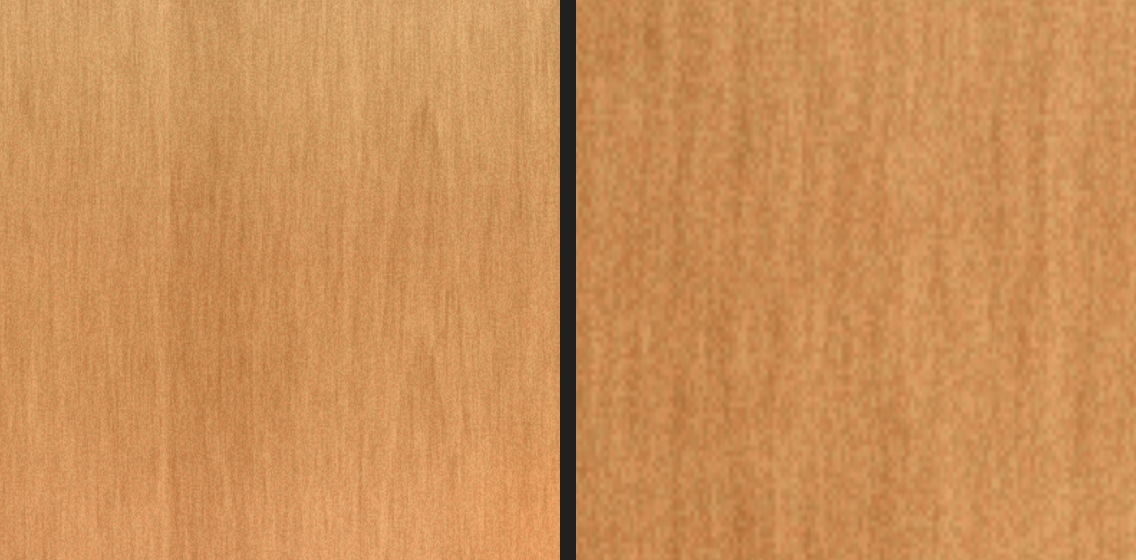
Left, the full canvas; right, a detail of the centre.
Write a WebGL 2 fragment shader that draws this texture.

```glsl
#version 300 es
precision highp float;
// Pale beech veneer: upright fibres over broad boards of tone, with a column
// of nested arches on the right. Stretched value noise makes the fibres,
// a sawtooth over parabolas makes the arches, fine noise adds colour flecks.

#define BASE_COLOR vec3(0.805, 0.566, 0.340)
#define TOP_TINT vec3(0.012, 0.052, 0.062)
#define BOTTOM_TINT vec3(0.046, 0.032, 0.038)
#define FIBRE_DEPTH 0.074
#define STREAK_DEPTH 0.034
#define FLECK_DEPTH 0.092
#define FLECK_HUE 0.062
#define ARCH_DEPTH 0.050
#define ARCH_CENTER 0.755
#define ARCH_TOP 0.83
#define ARCH_PERIOD 0.43
#define ARCH_CURVE 80.0

uniform vec2 u_resolution;
out vec4 fragColor;

float hash(vec2 cell) {
  uvec2 k = uvec2(ivec2(cell) + 4096) * uvec2(1597334673u, 3812015801u);
  uint h = (k.x ^ k.y) * 1597334673u;
  h = (h ^ (h >> 15)) * 2246822519u;
  return float((h ^ (h >> 13)) >> 8) / 16777216.0;
}

// Value noise centred on zero, from -0.5 to 0.5.
float noise(vec2 p) {
  vec2 cell = floor(p), f = fract(p);
  f = f * f * (3.0 - 2.0 * f);
  float low = mix(hash(cell), hash(cell + vec2(1, 0)), f.x);
  float high = mix(hash(cell + vec2(0, 1)), hash(cell + vec2(1, 1)), f.x);
  return mix(low, high, f.y) - 0.5;
}

// Broad upright boards: a crisp edge on the left, a soft one on the right.
float boards(vec2 p) {
  float dark = smoothstep(0.299, 0.306, p.x) * (1.0 - smoothstep(0.36, 0.62, p.x));
  float rim = exp(-pow((p.x - 0.292) / 0.010, 2.0));
  float edge = exp(-p.x * 40.0);
  return 0.012 - 0.036 * dark + 0.014 * rim - 0.022 * edge;
}

// Nested arches: dark just below each crest, fading until the next one.
float arches(vec2 p) {
  float dx = p.x - ARCH_CENTER + 0.008 * noise(p * vec2(4.0, 7.0));
  float level = p.y + ARCH_CURVE * dx * dx + 0.03 * noise(p * vec2(60.0, 5.0));
  float t = fract((ARCH_TOP - level) / ARCH_PERIOD);
  float dark = smoothstep(0.0, 0.07, t) * exp(-2.6 * t);
  float rim = smoothstep(0.72, 0.93, t) * (1.0 - smoothstep(0.93, 1.0, t));
  float reach = exp(-pow(dx / 0.085, 2.0));
  float topFade = 1.0 - 0.6 * smoothstep(0.80, 0.95, p.y);
  return (0.4 * rim - dark) * reach * topFade;
}

// Thin upright fibres at three widths, with narrow dark pores between them.
float fibres(vec2 p) {
  float pore = smoothstep(0.08, 0.42, noise(p * vec2(190.0, 17.0) + 11.0));
  return 0.30 * noise(p * vec2(95.0, 6.0))
       + 0.50 * noise(p * vec2(170.0, 11.0) + 31.0)
       + 0.65 * noise(p * vec2(270.0, 28.0) + 77.0)
       - 0.38 * (pore - 0.16);
}

void main() {
  vec2 p = gl_FragCoord.xy / u_resolution;

  // Grain leans and wavers gently along its length.
  vec2 grain = p;
  grain.x += 0.010 * noise(p * vec2(3.0, 2.5) + 9.0);
  grain.x += 0.10 * (p.x - ARCH_CENTER) * p.y * smoothstep(0.45, 0.75, p.x);

  // Brightness from large to small features.
  float light = boards(p) + ARCH_DEPTH * arches(p);
  light += STREAK_DEPTH * noise(grain * vec2(34.0, 1.1) + 5.0);
  light += 0.026 * noise(p * vec2(4.0, 3.0) + 18.0);
  light += FIBRE_DEPTH * fibres(grain);
  light += FLECK_DEPTH * noise(p * vec2(390.0, 310.0) + 50.0);

  // Small red to green flecks, drawn out slightly along the grain.
  float hue = noise(p * vec2(340.0, 230.0) + 140.0)
            + 0.35 * noise(p * vec2(170.0, 90.0) + 260.0);

  vec3 color = BASE_COLOR + light * vec3(0.90, 1.0, 0.95);
  color += FLECK_HUE * hue * vec3(0.6, -0.35, -0.15);
  color += TOP_TINT * smoothstep(0.45, 1.05, p.y);
  color += BOTTOM_TINT * (1.0 - smoothstep(0.02, 0.38, p.y));

  // Warm glow in the lower right corner.
  float glow = exp(-dot(p - vec2(1.0, 0.05), p - vec2(1.0, 0.05)) / 0.03);
  color += glow * vec3(0.026, -0.008, -0.022);

  fragColor = vec4(clamp(color, 0.0, 1.0), 1.0);
}
```
